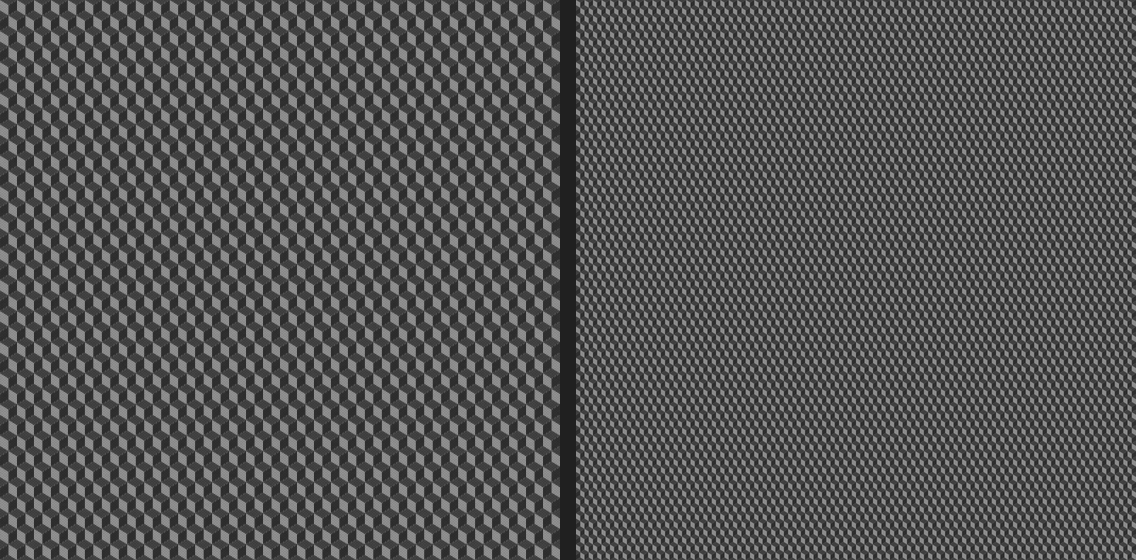
Left, the tile; right, the same tile 2 across and 2 down.
This pattern is drawn by a Shadertoy shader. Its source:

```glsl
// Woven grey tumbling blocks: 33 cubes across, 36 staggered rows down.

float hash(vec2 p) {
    return fract(sin(dot(p, vec2(127.1, 311.7))) * 43758.5453);
}

void mainImage(out vec4 fragColor, in vec2 fragCoord) {
    vec2 uv = fragCoord / iResolution.xy;
    float pixel = 1.0 / min(iResolution.x, iResolution.y);

    // Staggered cells: x runs from -0.5 to 0.5, y from 0 to 1
    vec2 cell = uv * vec2(33.0, 36.0);
    cell.x += 0.5 * mod(floor(cell.y), 2.0);
    float x = fract(cell.x + 0.5) - 0.5;
    float y = fract(cell.y);

    // Signed distances in canvas units: the V-shaped band of side faces,
    // then the left half of that band
    float band = (1.0 / 3.0 - abs(y - abs(x) * 2.0 / 3.0 - 1.0 / 3.0)) * 0.0237;
    float left = -sign(x) * min(abs(x), 0.5 - abs(x)) / 33.0;
    float sideMask = smoothstep(-0.6 * pixel, 0.6 * pixel, band);
    float leftMask = smoothstep(-0.6 * pixel, 0.6 * pixel, left);

    // Fine weave, six threads to a cube, with slight thread variation
    vec2 thread = uv * vec2(198.0, 216.0);
    vec2 wave = sin(6.2831853 * thread);
    float weave = clamp(wave.x * wave.y * 2.0, -1.0, 1.0);
    float grain = hash(floor(thread)) - 0.5;

    // Face tones
    float topTone = 0.25 + 0.015 * weave;
    float rightTone = 0.18 + 0.008 * weave;
    float leftTone = 0.55 + 0.022 * weave;
    float tone = mix(topTone, mix(rightTone, leftTone, leftMask), sideMask);

    // Faint stitched outline around the top face
    float stitch = 1.0 - smoothstep(0.0004, 0.0004 + pixel, abs(band));
    float dots = 0.5 + 0.5 * wave.x;
    tone = mix(tone, max(tone, 0.40), stitch * dots * 0.55);

    fragColor = vec4(vec3(tone + 0.012 * grain), 1.0);
}
```
